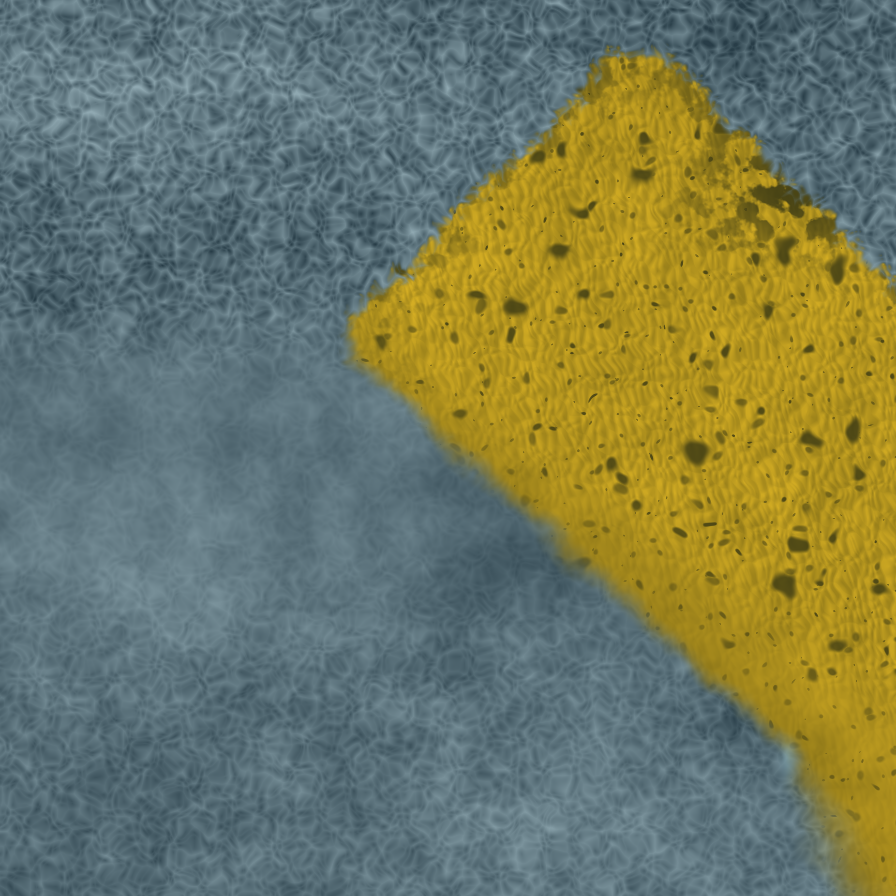
Give the GLSL for this texture, as a Shadertoy shader.

```glsl
// A worn yellow road stripe on blue-grey asphalt, partly out of focus.
// The stripe is cut by straight edges with a noisy rim; cellular noise gives
// the stone grain and pits, and soft blobs place the broad light and shade.

const vec3 ASPHALT_DARK  = vec3(0.20, 0.285, 0.325);
const vec3 ASPHALT_LIGHT = vec3(0.49, 0.585, 0.62);
const vec3 PAINT_DARK    = vec3(0.52, 0.44, 0.09);
const vec3 PAINT_LIGHT   = vec3(0.78, 0.64, 0.13);
const vec3 PIT_COLOUR    = vec3(0.25, 0.24, 0.08);
const vec3 RIM_COLOUR    = vec3(0.50, 0.65, 0.71);
const float GRAIN_SCALE  = 100.0;
const float PIT_SCALE    = 23.0;
const float RIM_WOBBLE   = 0.016;

vec2 hash2(vec2 p) {
    vec3 a = fract(p.xyx * vec3(0.1031, 0.1030, 0.0973));
    a += dot(a, a.yzx + 33.33);
    return fract((a.xx + a.yz) * a.zy);
}

float softNoise(vec2 p) {
    vec2 i = floor(p), f = fract(p);
    f = f * f * (3.0 - 2.0 * f);
    float low  = mix(hash2(i).x, hash2(i + vec2(1, 0)).x, f.x);
    float high = mix(hash2(i + vec2(0, 1)).x, hash2(i + vec2(1, 1)).x, f.x);
    return mix(low, high, f.y);
}

float layeredNoise(vec2 p) {
    float sum = 0.0, weight = 0.5;
    for (int i = 0; i < 4; i++) {
        sum += weight * softNoise(p);
        p = mat2(1.6, 1.2, -1.2, 1.6) * p + 7.3;
        weight *= 0.5;
    }
    return sum / 0.9375;
}

// Distance to the nearest scattered grain centre.
float cellular(vec2 p) {
    vec2 i = floor(p);
    float nearest = 8.0;
    for (int y = -1; y <= 1; y++)
    for (int x = -1; x <= 1; x++) {
        vec2 c = i + vec2(x, y);
        vec2 r = c + hash2(c) - p;
        nearest = min(nearest, dot(r, r));
    }
    return sqrt(nearest);
}

// Scattered round holes, mostly small with a few large ones.
float pits(vec2 p) {
    vec2 i = floor(p);
    float cover = 0.0;
    for (int y = -1; y <= 1; y++)
    for (int x = -1; x <= 1; x++) {
        vec2 c = i + vec2(x, y);
        vec2 h = hash2(c + 41.0);
        float radius = 0.05 + 0.24 * h.x * h.x * h.x;
        float hole = 1.0 - smoothstep(radius * 0.5, radius * 1.3, length(c + hash2(c) - p));
        cover = max(cover, hole * step(0.35, h.y));
    }
    return cover;
}

// Signed distance to a line, positive on the left of a to b.
float edge(vec2 p, vec2 a, vec2 b) {
    vec2 along = normalize(b - a);
    return dot(p - a, vec2(-along.y, along.x));
}

float blob(vec2 p, vec2 centre, vec2 size) {
    vec2 q = (p - centre) / size;
    return exp(-dot(q, q));
}

float stripe(vec2 p) {
    float lower = min(edge(p, vec2(0.880, 0.165), vec2(0.400, 0.595)),
                      edge(p, vec2(0.955, 0.0), vec2(0.885, 0.17)));
    float upperLeft  = edge(p, vec2(0.397, 0.648), vec2(0.680, 0.925));
    float upperRight = edge(p, vec2(0.760, 0.915), vec2(1.0, 0.68));
    float ends = max(0.395 - p.x, p.y - 0.937);
    return max(max(lower, ends), max(upperLeft, upperRight));
}

void mainImage(out vec4 fragColor, in vec2 fragCoord) {
    vec2 p = fragCoord / iResolution.xy;

    // Focus: crisp above a slanted line, blurred below it.
    float sharp = smoothstep(0.55, 0.70, p.y + 0.7 * max(p.x - 0.4, 0.0));
    float nearGrain = 0.45 * (1.0 - smoothstep(0.20, 0.42, p.y));
    float detail = max(sharp, nearGrain);

    // Stone grain and broad mottling.
    vec2 warp = vec2(softNoise(p * 60.0), softNoise(p * 60.0 + 19.0)) - 0.5;
    vec2 g = p * GRAIN_SCALE + warp * 1.4;
    float grain = cellular(g) - 0.5 + 0.6 * (softNoise(g * 1.3 + 5.0) - 0.5);
    float mottle = layeredNoise(p * 24.0) - 0.5;
    float cloud = layeredNoise(p * 6.0 + 3.0) - 0.5;

    // Asphalt light and shade.
    float tone = 0.57 + 0.30 * cloud + 0.45 * mottle + grain * mix(0.16, 0.75, detail);
    tone += 0.20 * blob(p, vec2(0.12, 0.90), vec2(0.35, 0.07));
    tone -= 0.20 * blob(p, vec2(0.20, 0.72), vec2(0.38, 0.09));
    tone += 0.15 * blob(p, vec2(0.18, 0.36), vec2(0.30, 0.07));
    tone += 0.14 * blob(p, vec2(0.62, 0.09), vec2(0.16, 0.07));
    tone -= 0.20 * blob(p, vec2(0.56, 0.40), vec2(0.10, 0.09));
    tone -= 0.34 * blob(p, vec2(0.825, 0.195), vec2(0.06, 0.04));
    tone -= 0.16 * blob(p, vec2(0.05, 0.08), vec2(0.20, 0.10));
    tone -= 0.16 * blob(p, vec2(0.90, 0.98), vec2(0.22, 0.08));
    vec3 asphalt = mix(ASPHALT_DARK, ASPHALT_LIGHT, clamp(tone, -0.15, 1.25));
    asphalt = mix(asphalt, RIM_COLOUR, 0.7 * blob(p, vec2(0.880, 0.158), vec2(0.008, 0.025)));

    // Paint: embossed, upright grain and wear close to the rim.
    float d = stripe(p);
    vec2 q = vec2(p.x + 0.25 * p.y, p.y) * vec2(125.0, 70.0) + warp;
    float relief = cellular(q) - cellular(q + vec2(0.35, -0.2));
    float shade = 0.72 + relief * mix(0.20, 0.75, sharp) + 0.5 * mottle + 0.2 * cloud;
    shade -= 0.30 * (1.0 - sharp) * smoothstep(-0.10, 0.0, d);
    vec3 paint = mix(PAINT_DARK, PAINT_LIGHT, clamp(shade, -0.2, 1.2));
    float wear = smoothstep(-0.07, 0.0, d) * 0.5 * sharp
               + 0.8 * blob(p, vec2(0.85, 0.77), vec2(0.09, 0.06));
    float flakes = smoothstep(0.55, 0.72, layeredNoise(p * 55.0 + 11.0) + 0.16 * wear) * wear;
    float holes = pits(p * PIT_SCALE + warp * 0.35);
    float fineHoles = pits(p * PIT_SCALE * 2.1 + warp * 0.5 + 30.0) * 0.65;
    float damage = max(max(holes, fineHoles) * mix(0.55, 0.85, sharp), flakes * 0.8);
    paint = mix(paint, PIT_COLOUR, damage);

    // Ragged rim, widest where the focus is lost near the bottom.
    float softness = mix(0.018, 0.009, sharp) + 0.028 * (1.0 - smoothstep(0.04, 0.20, p.y));
    float ragged = d + RIM_WOBBLE * (2.0 * mottle + grain * sharp);
    float cover = 1.0 - smoothstep(-softness, softness, ragged);
    fragColor = vec4(clamp(mix(asphalt, paint, cover), 0.0, 1.0), 1.0);
}
```
